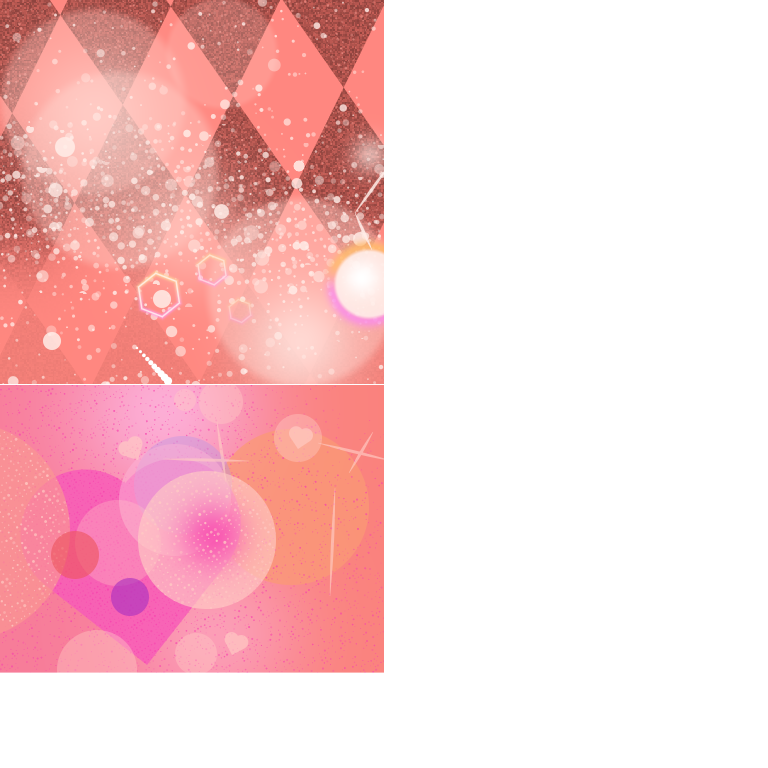
A WebGL 1 fragment shader for this background:

```glsl
precision highp float;
// Two pink panels on white: a coral harlequin field with bokeh above, and
// overlapping discs, hearts and sparkles below. Distance functions supply
// the shapes; jittered cell dots supply the glitter and grain.
uniform vec2 u_resolution;

const vec3 CREAM = vec3(1, .93, .91);
const vec3 BLUSH = vec3(1, .8, .77);
const vec3 MAGENTA = vec3(.97, .24, .68);
float pixel; // one screen pixel in design units, 768 per canvas

float hash(vec2 p) { return fract(sin(dot(p, vec2(127.1, 311.7))) * 43758.5); }
float fill(float d) { return clamp(.5 - d / pixel, 0., 1.); }
float disc(vec2 p, vec2 c, float r) { return fill(length(p - c) - r); }
float soft(vec2 p, vec2 c, float r) { return 1. - smoothstep(r * .93, r * 1.07, length(p - c)); }
float glow(vec2 p, vec2 c, float r) { return exp(-dot(p - c, p - c) / (r * r)); }
vec2 turn(vec2 p, float a) { return mat2(cos(a), sin(a), -sin(a), cos(a)) * p; }

// One jittered dot per cell; amount is the chance that it appears
float dots(vec2 p, float cell, float amount) {
  vec2 g = turn(p, cell) / cell, id = floor(g);
  float k = hash(id + 31.7);
  vec2 c = .3 + .4 * vec2(k, hash(id + 5.3));
  float d = length(fract(g) - c) - mix(.1, .29, k * k);
  return step(hash(id + cell), amount) * fill(d * cell) * (.35 + .65 * hash(id + 9.1));
}

float heart(vec2 p, vec2 tip, float size, float tilt) {
  vec2 q = turn(p - tip, tilt) / size;
  q = vec2(abs(q.x), -q.y);
  if (q.x + q.y > 1.) return (length(q - vec2(.25, .75)) - .3536) * size;
  float d = min(length(q - vec2(0, 1)), length(q - .5 * max(q.x + q.y, 0.)));
  return d * sign(q.x - q.y) * size;
}

float streak(vec2 p, vec2 a, vec2 b) {
  vec2 v = b - a;
  float t = clamp(dot(p - a, v) / dot(v, v), 0., 1.);
  return fill(length(p - a - v * t) - .2 - 1.3 * sin(3.14 * t));
}

// Hexagonal flare with a coloured rim
vec3 flare(vec3 col, vec2 p, vec2 c, float r, float strength) {
  vec2 q = abs(turn(p - c, .15));
  float d = max(q.x * .5 + q.y * .866, q.x) - r;
  vec3 rim = mix(vec3(1, .86, .62), vec3(1, .62, .9), smoothstep(-r, r, p.y - c.y));
  col = mix(col, rim, strength * exp(-d * d / 5.));
  return mix(col, CREAM, strength * fill(abs(d) - .7));
}

vec3 harlequinPanel(vec2 p) {
  // Skewed diamond lattice with dark grainy gaps near the top
  vec2 r = p - vec2(67.5, 109);
  vec2 t = abs(fract(vec2(r.x * .009 - r.y * .00069, r.x * .00041 + r.y * .00529) + .5) - .5);
  float gap = fill((.5 - t.x - t.y) * 96.);
  float grit = gap * (1. - .85 * smoothstep(190., 300., p.y));
  grit = max(grit, .8 * glow(p, vec2(0, 205), 58.));
  vec3 col = mix(vec3(1, .53, .5), vec3(.78, .37, .34), grit);
  col *= 1. - .3 * grit * hash(floor(p / 1.7));
  col = mix(col, vec3(1, .62, .58), .6 * grit * dots(p, 5., .55));

  // Large pale discs and the lower right haze
  col = mix(col, BLUSH, .33 * soft(p, vec2(93, 102), 92.));
  col = mix(col, BLUSH, .42 * soft(p, vec2(120, 170), 98.));
  col = mix(col, BLUSH, .24 * soft(p, vec2(222, 53), 55.));
  col = mix(col, CREAM, .42 * glow(p, vec2(95, 115), 66.));
  col = mix(col, BLUSH, .45 * soft(p, vec2(302, 292), 94.));
  col = mix(col, CREAM, .7 * glow(p, vec2(300, 342), 55.));
  col = mix(col, BLUSH, .6 * glow(p, vec2(190, 232), 60.));
  col = mix(col, CREAM, .6 * glow(p, vec2(370, 155), 18.));

  // Glitter in four sizes along a slanted band
  float band = (p.y - 199. - .12 * p.x) / 72.;
  for (int i = 0; i < 4; i++)
    col = mix(col, CREAM, .85 * dots(p, 8. + 6.3 * float(i), .13 + .6 * exp(-band * band)));

  // Bright orb with warm and violet fringes, then flares
  vec2 orb = vec2(369, 284);
  float edge = length(p - orb) - 37.;
  vec3 fringe = mix(vec3(1, .72, .4), vec3(.98, .56, .9), smoothstep(262., 296., p.y));
  col = mix(col, fringe, .85 * exp(-edge * edge / 40.));
  col = mix(col, CREAM, .9 * soft(p, orb, 34.));
  col = mix(col, vec3(1), glow(p, vec2(362, 278), 17.));
  col = flare(col, p, vec2(159, 295), 19., .9);
  col = flare(col, p, vec2(212, 270), 13., .65);
  col = flare(col, p, vec2(240, 311), 10., .35);
  vec2 bend = vec2(355, 213);
  float lit = max(streak(p, vec2(390, 164), bend), streak(p, bend, vec2(372, 250)));
  lit += soft(p, vec2(65, 147), 10.) + soft(p, vec2(52, 341), 9.);
  lit += soft(p, vec2(162, 299), 9.) + soft(p, vec2(299, 166), 5.5);
  col = mix(col, CREAM, .85 * min(lit, 1.));
  for (int i = 0; i < 10; i++) { // growing string of beads
    float k = float(i) / 9.;
    col = mix(col, vec3(1), disc(p, vec2(137, 348) + k * vec2(31, 33), 1.2 + 2.9 * k));
  }
  return col;
}

vec3 heartPanel(vec2 p) {
  // Rose to coral wash, lilac light, large heart and specks
  vec3 col = mix(vec3(.97, .49, .6), vec3(.98, .51, .49), smoothstep(150., 350., p.x));
  col = mix(col, vec3(.99, .7, .86), .9 * glow(p, vec2(165, 410), 95.));
  col = mix(col, vec3(.99, .65, .75), .8 * glow(p, vec2(215, 635), 85.));
  col = mix(col, vec3(.98, .6, .46), .75 * disc(p, vec2(291, 507), 78.));
  float love = fill(heart(p, vec2(147, 665), 183., .12));
  col = mix(col, vec3(.97, .36, .72), .85 * love);
  float speck = .4 + .5 * love - .4 * glow(p, vec2(370, 400), 95.);
  col = mix(col, MAGENTA, .7 * dots(p, 3.7, speck));

  // Translucent discs, two dusted with glitter
  float left = disc(p, vec2(-40, 531), 110.), pale = disc(p, vec2(207, 540), 69.);
  col = mix(col, vec3(.98, .6, .57), .65 * left);
  col = mix(col, vec3(.72, .58, .9), .38 * disc(p, vec2(183, 485), 49.));
  col = mix(col, vec3(.99, .7, .84), .5 * disc(p, vec2(175, 500), 56.));
  col = mix(col, BLUSH, .3 * disc(p, vec2(118, 543), 43.));
  col = mix(col, BLUSH, .65 * pale);
  col = mix(col, MAGENTA, .75 * glow(p, vec2(212, 535), 32.) * pale);
  col = mix(col, BLUSH, .8 * max(left, pale) * dots(p, 5.3, .75));
  col = mix(col, vec3(.93, .34, .38), .65 * disc(p, vec2(75, 555), 24.));
  col = mix(col, vec3(.68, .2, .75), .65 * disc(p, vec2(130, 597), 19.));
  float veil = disc(p, vec2(97, 670), 40.) + disc(p, vec2(196, 654), 21.);
  veil += disc(p, vec2(221, 402), 22.) + disc(p, vec2(298, 438), 24.) + disc(p, vec2(185, 400), 11.);
  col = mix(col, BLUSH, .4 * veil);

  // Little hearts and thin sparkles
  float d = min(heart(p, vec2(298, 449), 20., -.2), heart(p, vec2(138, 460), 21., .5));
  d = min(d, heart(p, vec2(232, 655), 20., -.3));
  float rays = streak(p, vec2(318, 443), vec2(392, 461)) + streak(p, vec2(373, 432), vec2(349, 473));
  rays += streak(p, vec2(335, 488), vec2(330, 596)) + streak(p, vec2(217, 422), vec2(226, 482));
  rays += streak(p, vec2(163, 459), vec2(249, 461));
  return mix(col, BLUSH, .65 * min(rays + fill(d), 1.));
}

void main() {
  pixel = 768. / u_resolution.y;
  vec2 p = gl_FragCoord.xy / u_resolution * 768.;
  p.y = 768. - p.y; // design space runs downward
  float upper = fill(max(p.x, p.y) - 384.);
  float lower = fill(max(p.x - 384., abs(p.y - 528.8) - 143.8));
  vec3 col = mix(vec3(1), harlequinPanel(p), upper);
  gl_FragColor = vec4(mix(col, heartPanel(p), lower), 1);
}
```
